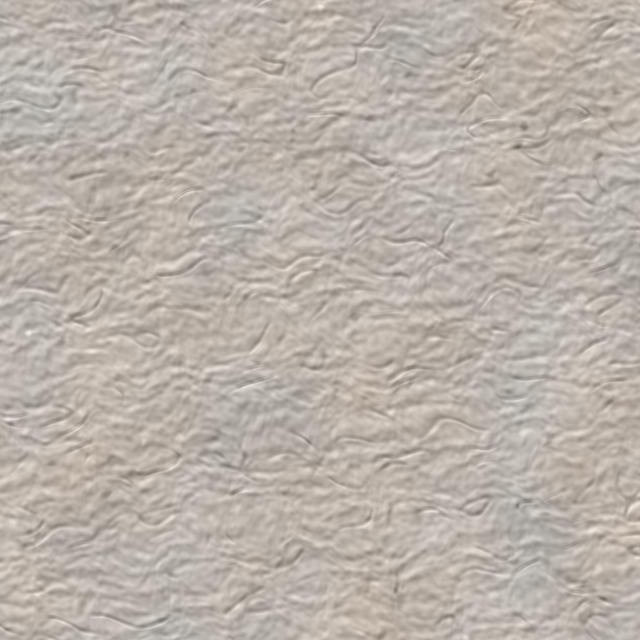
Write a WebGL 2 fragment shader that draws this texture.

```glsl
#version 300 es
precision highp float;

uniform vec2 u_resolution;
out vec4 fragColor;

const vec3 STONE = vec3(0.732, 0.702, 0.670);
const vec3 WARM_SHIFT = vec3(0.030, -0.002, -0.026);
const vec2 LIGHT_DIR = vec2(-0.33, 0.94);
const float TILT = 0.14;            // radians, streaks rise to the right
const float RELIEF_STEP = 0.0034;   // half distance between height samples
const float RELIEF_GAIN = 0.165;
const float GROOVE_DEPTH = 0.55;
const float GROOVE_SHADE = 0.07;
const float GRAIN_GAIN = 0.07;
const float PATCH_GAIN = 0.06;
const float PIT_GRID = 15.0;
const float PIT_SHARE = 0.22;
const float FLECK_SHARE = 0.05;
const float PIT_SHADE = 0.17;
const float FLECK_SHADE = 0.15;

float hash(vec2 p) {
    vec3 q = fract(p.xyx * vec3(0.1031, 0.1030, 0.0973));
    q += dot(q, q.yzx + 33.33);
    return fract((q.x + q.y) * q.z);
}

float cornerSlope(vec2 cell, vec2 offset) {
    float angle = 6.28319 * hash(cell);
    return dot(vec2(cos(angle), sin(angle)), offset);
}

// Gradient noise, roughly -0.7 to 0.7
float noise(vec2 p) {
    vec2 i = floor(p), f = fract(p);
    vec2 w = f * f * f * (f * (f * 6.0 - 15.0) + 10.0);
    vec2 e = vec2(1.0, 0.0);
    float low = mix(cornerSlope(i, f), cornerSlope(i + e, f - e), w.x);
    float high = mix(cornerSlope(i + e.yx, f - e.yx),
                     cornerSlope(i + 1.0, f - 1.0), w.x);
    return mix(low, high, w.y);
}

mat2 rotation(float angle) {
    float c = cos(angle), s = sin(angle);
    return mat2(c, -s, s, c);
}

// Aligns x with the streaks and bends them gently
vec2 streakSpace(vec2 p) {
    vec2 bend = vec2(noise(p * 13.0 + 7.3), noise(p * 13.0 + 41.7));
    return rotation(TILT) * p + 0.022 * bend;
}

// Broken, thin creases
float groove(vec2 q) {
    float line = 1.0 - smoothstep(0.0, 0.12, abs(noise(q * vec2(14.0, 30.0) + 3.1)));
    float presence = smoothstep(0.02, 0.28, noise(q * vec2(13.0, 21.0) + 58.4));
    return line * presence;
}

float height(vec2 p) {
    vec2 q = streakSpace(p);
    float h = noise(q * vec2(27.0, 51.0));
    h += 0.58 * noise(q * vec2(56.0, 82.0) + 17.9);
    h += 0.26 * noise(q * vec2(105.0, 125.0) + 71.2);
    return h - GROOVE_DEPTH * groove(q);
}

// Sparse dark pits and pale flecks, as a signed brightness change
float spots(vec2 p) {
    vec2 cell = floor(p * PIT_GRID);
    float shade = 0.0;
    for (int y = -1; y <= 1; y++) {
        for (int x = -1; x <= 1; x++) {
            vec2 id = cell + vec2(x, y);
            float kind = hash(id + 11.0);
            vec2 center = (id + vec2(hash(id + 23.0), hash(id + 37.0))) / PIT_GRID;
            float angle = mix(-0.2, 0.8, hash(id + 53.0));
            vec2 radii = vec2(mix(0.008, 0.021, hash(id + 67.0)), 0.0075);
            float isFleck = step(1.0 - FLECK_SHARE, kind);
            radii = mix(radii, vec2(0.010, 0.008), isFleck);
            float d = length(rotation(angle) * (p - center) / radii);
            float body = 1.0 - smoothstep(0.1, 1.0, d);
            float isPit = step(kind, PIT_SHARE);
            float strength = mix(0.4, 1.0, hash(id + 83.0));
            shade += body * strength * (isFleck * FLECK_SHADE - isPit * PIT_SHADE);
        }
    }
    return shade;
}

void main() {
    vec2 p = gl_FragCoord.xy / min(u_resolution.x, u_resolution.y);

    // Relief lit from above
    vec2 reach = LIGHT_DIR * RELIEF_STEP;
    float slope = height(p - reach) - height(p + reach);
    float shade = RELIEF_GAIN * slope - GROOVE_SHADE * groove(streakSpace(p));

    // Fine grain, broad light patches and spots
    shade += GRAIN_GAIN * noise(p * vec2(78.0, 92.0) + 29.6);
    shade += PATCH_GAIN * noise(p * 7.0 + 91.3);
    shade += spots(p + 0.006 * vec2(noise(p * 60.0), noise(p * 60.0 + 19.0)));

    // Warm and grey regions
    float warmth = noise(p * 3.2 + 5.7) + 0.6 * noise(p * 9.0 + 63.1);
    vec3 color = STONE + WARM_SHIFT * warmth + shade;
    fragColor = vec4(clamp(color, 0.0, 1.0), 1.0);
}
```
